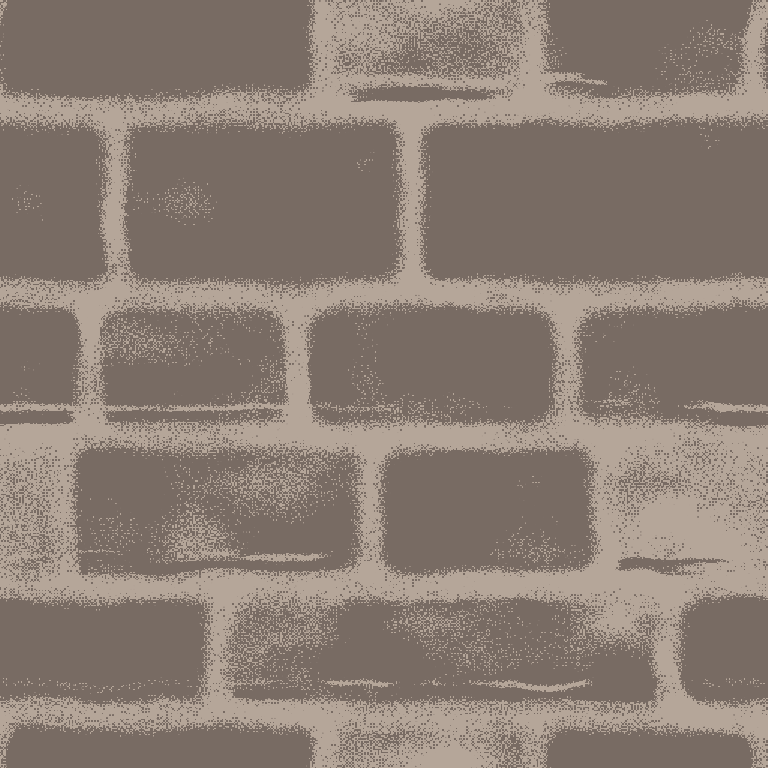
Reproduce this texture procedurally as a Shadertoy shader.

```glsl
#define BRICK_COLOR vec3(0.47, 0.42, 0.39)
#define MORTAR_COLOR vec3(0.71, 0.65, 0.60)
#define ROWS 5
#define GRAIN_CELLS 512.0
#define HALF_JOINT vec2(0.014, 0.017)
#define CORNER_RADIUS 0.028
#define EDGE_SOFTNESS 0.011
#define EDGE_WOBBLE 0.020
#define FACE_WEAR 1.7
#define HAZE 0.55

// Bed joints from the top down; the last row wraps past the lower edge.
const float BEDS[6] = float[6](0.143, 0.385, 0.569, 0.764, 0.930, 1.143);

// Left joint of each brick; rows of two end with an empty third brick.
const vec3 JOINTS[ROWS] = vec3[ROWS](
    vec3(0.150, 0.537, 1.150), vec3(0.120, 0.388, 0.740),
    vec3(0.082, 0.482, 0.787), vec3(0.287, 0.872, 1.287),
    vec3(0.423, 0.699, 0.987));

// Darkness of each brick face; above one stays solid despite wear.
const vec3 TONES[ROWS] = vec3[ROWS](
    vec3(1.40, 1.35, 0.0), vec3(0.76, 1.20, 1.00),
    vec3(0.85, 1.38, 0.25), vec3(0.76, 1.25, 0.0),
    vec3(0.36, 0.95, 1.38));

float hash(vec2 p) {
    vec3 q = fract(vec3(p.xyx) * 0.1031);
    q += dot(q, q.yzx + 33.33);
    return fract((q.x + q.y) * q.z);
}

// Value noise that repeats after the given number of cells
float noise(vec2 p, vec2 cells) {
    vec2 i = floor(p), f = fract(p);
    f = f * f * (3.0 - 2.0 * f);
    vec2 a = mod(i, cells), b = mod(i + 1.0, cells);
    return mix(mix(hash(a), hash(vec2(b.x, a.y)), f.x),
               mix(hash(vec2(a.x, b.y)), hash(b), f.x), f.y);
}

float fbm(vec2 p, vec2 cells) {
    float sum = 0.0, amplitude = 0.533;
    for (int i = 0; i < 4; i++) {
        sum += amplitude * noise(p * cells, cells);
        cells *= 2.0;
        amplitude *= 0.5;
    }
    return sum;
}

float roundBox(vec2 p, vec2 halfSize, float radius) {
    vec2 q = abs(p) - halfSize + radius;
    return length(max(q, 0.0)) + min(max(q.x, q.y), 0.0) - radius;
}

// Evenly spread dither threshold: hash noise minus its local mean
float grainThreshold(vec2 cell) {
    float mean = 0.0;
    for (int y = -1; y <= 1; y++)
        for (int x = -1; x <= 1; x++)
            mean += hash(cell + vec2(x, y)) / 9.0;
    float checker = mod(cell.x + cell.y, 2.0) - 0.5;
    return clamp(0.5 + 0.85 * (hash(cell) - mean) + 0.22 * checker, 0.03, 0.97);
}

float wallDarkness(vec2 p) {
    // Uneven outlines
    vec2 wobble = vec2(fbm(p, vec2(14.0)), fbm(p + 0.37, vec2(12.0, 16.0))) - 0.5;
    vec2 w = p + EDGE_WOBBLE * wobble;

    // Row and brick under this point
    w.y = BEDS[0] + fract(w.y - BEDS[0]);
    int row = 0;
    for (int i = 1; i < ROWS; i++) if (w.y >= BEDS[i]) row = i;
    vec3 joints = JOINTS[row];
    w.x = joints.x + fract(w.x - joints.x);
    int brick = w.x < joints.y ? 0 : (w.x < joints.z ? 1 : 2);
    float right = brick == 2 ? joints.x + 1.0 : joints[brick + 1];
    vec2 low = vec2(joints[brick], BEDS[row]);
    vec2 high = vec2(right, BEDS[row + 1]);
    vec2 halfSize = 0.5 * (high - low) - HALF_JOINT;
    vec2 local = w - 0.5 * (low + high);
    float d = roundBox(local, halfSize, CORNER_RADIUS);

    // Worn face with a soft, grainy rim
    float tone = TONES[row][brick];
    float blotch = fbm(p + 0.19, vec2(9.0, 11.0));
    float soft = EDGE_SOFTNESS * mix(0.35, 1.7, noise(p * 10.0, vec2(10.0)));
    float body = smoothstep(soft, -soft, d);
    float face = clamp(tone + FACE_WEAR * (blotch - 0.5), 0.0, 1.0);
    float darkness = body * face;

    // Pale scratches and a ragged dark ledge along the lower edge
    float streak = fbm(p + 0.53, vec2(8.0, 50.0));
    float height = halfSize.y - local.y + 0.014 * (streak - 0.5);
    float worn = smoothstep(1.37, 1.0, tone);
    float inside = smoothstep(0.002, -0.012, abs(local.x) - halfSize.x);
    float scratch = smoothstep(0.007, 0.002, abs(height - 0.023));
    darkness *= 1.0 - 0.9 * worn * scratch * smoothstep(0.45, 0.62, streak);
    float ledge = smoothstep(0.010, 0.005, abs(height - 0.007));
    float broken = smoothstep(0.34, 0.52, fbm(p + 0.71, vec2(7.0, 20.0)));
    darkness = max(darkness, ledge * inside * worn * broken);

    // Dusty haze spilling onto the mortar
    float haze = smoothstep(0.024, 0.0, d) * smoothstep(0.45, 0.75, blotch);
    return max(darkness, HAZE * haze * (1.0 - body));
}

void mainImage(out vec4 fragColor, in vec2 fragCoord) {
    vec2 uv = fragCoord / iResolution.xy;
    float darkness = wallDarkness(vec2(uv.x, 1.0 - uv.y));
    float threshold = grainThreshold(floor(uv * GRAIN_CELLS));
    float ink = smoothstep(-0.025, 0.025, darkness - threshold);
    fragColor = vec4(mix(MORTAR_COLOR, BRICK_COLOR, ink), 1.0);
}
```
